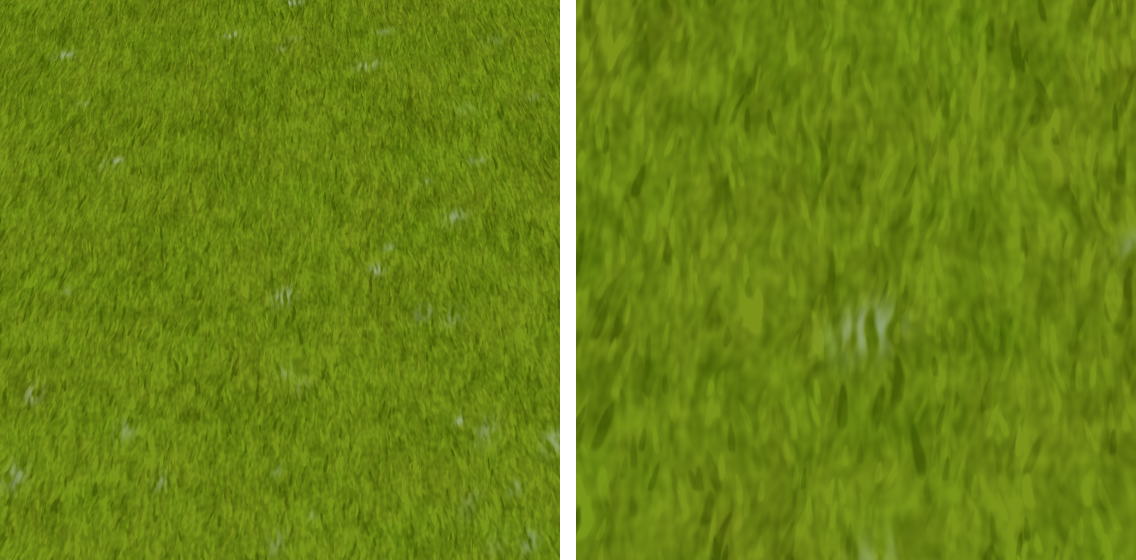
Left, the full canvas; right, a detail of the centre.
A Shadertoy shader for this texture:

```glsl
// Sunlit meadow grass receding gently upward, with leaning blades and sparse pale flecks.

vec2 hash2(vec2 p) {
    vec3 q = fract(vec3(p.xyx) * vec3(0.1031, 0.1030, 0.0973));
    q += dot(q, q.yzx + 33.33);
    return fract((q.xx + q.yz) * q.zy);
}

float cornerSlope(vec2 cell, vec2 offset) {
    return dot(hash2(cell) * 2.0 - 1.0, offset);
}

float gradientNoise(vec2 p) {
    vec2 i = floor(p), f = fract(p);
    vec2 u = f * f * f * (f * (f * 6.0 - 15.0) + 10.0);
    vec2 e = vec2(1.0, 0.0);
    return mix(mix(cornerSlope(i, f), cornerSlope(i + e.xy, f - e.xy), u.x),
               mix(cornerSlope(i + e.yx, f - e.yx), cornerSlope(i + 1.0, f - 1.0), u.x), u.y);
}

// Tapered strokes, one per cell, painted from the back row to the front
float bladeTone(vec2 p, float seed) {
    vec2 cell = floor(p);
    float tone = 0.0;
    for (int j = 1; j >= -1; j--) {
        for (int i = -1; i <= 1; i++) {
            vec2 id = cell + vec2(i, j);
            vec2 shape = hash2(id + seed + 57.0);
            vec2 d = p - id - hash2(id + seed);
            float along = d.y / mix(0.4, 0.7, shape.y);
            float lean = mix(-0.6, 0.6, fract(shape.y * 7.3));
            float halfWidth = 0.2 * sqrt(max(0.0, 1.0 - along * along)) * (1.0 - 0.4 * along);
            float side = abs(d.x - lean * d.y) - halfWidth;
            float cover = (1.0 - smoothstep(-0.1, 0.08, side)) * (1.0 - smoothstep(0.6, 1.0, abs(along)));
            tone = mix(tone, mix(-2.3, 1.4, sqrt(shape.x)), cover);
        }
    }
    return tone;
}

// Scattered pale spots, flatter in the distance and broken up by the streaks
float paleFlecks(vec2 uv, float streak) {
    float amount = 0.0;
    for (int k = 0; k < 38; k++) {
        vec2 center = hash2(vec2(float(k) * 3.0 + 5.0, 71.0));
        vec2 kind = hash2(vec2(float(k) * 5.0 + 2.0, 19.0));
        vec2 size = mix(vec2(0.015, 0.022), vec2(0.022, 0.008), center.y) * mix(0.5, 1.3, kind.x);
        vec2 d = (uv - center) / size;
        d.x -= 0.3 * d.y;
        amount = max(amount, exp(-dot(d, d)) * mix(0.35, 1.2, kind.y));
    }
    return min(amount, 1.0) * smoothstep(-0.25, 0.2, streak);
}

void mainImage(out vec4 fragColor, in vec2 fragCoord) {
    vec2 uv = fragCoord / iResolution.y;

    // Perspective: features shrink toward the top
    float scale = 1.0 - 0.4 * uv.y;
    vec2 ground = vec2((uv.x - 0.5) / scale, -log(scale) / 0.4) + 3.0;

    // Local swaying of the blade directions
    vec2 p = ground;
    p.x += 0.012 * gradientNoise(ground * vec2(13.0, 11.0));
    p.x += 0.004 * gradientNoise(ground * vec2(34.0, 30.0)) - 0.04 * ground.y;

    // Streaks, tufts and broad clumps
    float streak = gradientNoise(p * vec2(98.0, 36.0));
    float tone = 2.6 * streak + 2.3 * gradientNoise(p * vec2(165.0, 90.0) + 9.0);
    tone += 2.2 * gradientNoise(p * vec2(30.0, 19.0) + 4.0);
    tone += 1.3 * gradientNoise(ground * vec2(5.0, 9.0));
    tone += 1.3 * bladeTone(p * vec2(54.0, 28.0), 11.0);
    tone += 1.15 * bladeTone(p * vec2(88.0, 45.0), 83.0);
    tone += 0.5 * (0.5 - uv.y) - 0.05;
    tone = clamp(tone, -3.0, 2.1);

    // Green shades with slightly dry and fresh areas
    vec3 color = vec3(0.401, 0.503, 0.066) + tone * vec3(0.038, 0.042, 0.015);
    float dryness = gradientNoise(ground * vec2(7.0, 10.0) + 20.0)
                  + gradientNoise(p * vec2(48.0, 30.0) + 31.0);
    color += dryness * vec3(0.022, -0.008, 0.010);

    color = mix(color, vec3(0.62, 0.69, 0.56), 0.85 * paleFlecks(uv, streak));
    fragColor = vec4(clamp(color, 0.0, 1.0), 1.0);
}
```
